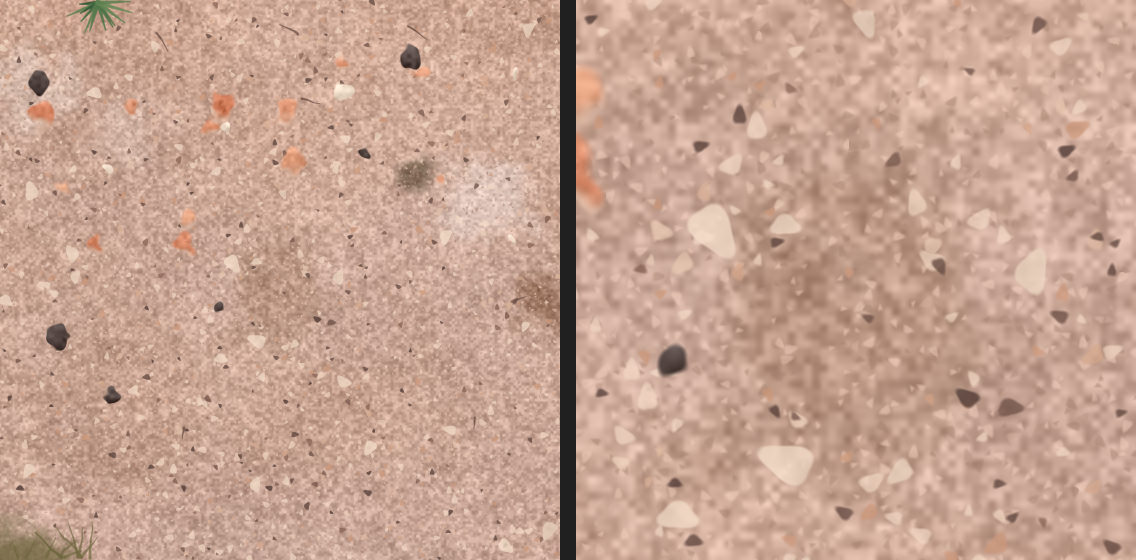
Left, the full canvas; right, a detail of the centre.
Write a Shadertoy shader that draws this texture.

```glsl
// Dry sandy ground: pinkish soil with fine grit, pale pebbles and dark specks,
// a few rusty and charcoal stones, chalky patches, twigs and two grass tufts.
// Soil is layered value noise; grains are jittered cells; stones are warped discs.

float hash(vec2 p) {
    return fract(sin(dot(p, vec2(127.1, 311.7))) * 43758.5453);
}

vec2 hash2(vec2 p) {
    return vec2(hash(p), hash(p + 41.3));
}

float noise(vec2 p) {
    vec2 i = floor(p), f = fract(p);
    f = f * f * (3.0 - 2.0 * f);
    return mix(mix(hash(i), hash(i + vec2(1, 0)), f.x),
               mix(hash(i + vec2(0, 1)), hash(i + vec2(1, 1)), f.x), f.y);
}

float fbm(vec2 p) {
    float sum = 0.0, amp = 0.5;
    for (int i = 0; i < 4; i++) {
        sum += amp * noise(p);
        p = p * 2.1 + 13.7;
        amp *= 0.5;
    }
    return sum / 0.9375;
}

float softEdge() {
    return max(0.0013, 0.8 / iResolution.y);
}

// Scattered oval grains: x is coverage, y a random tone per grain
vec2 grains(vec2 p, float count, float share, float seed) {
    vec2 g = p * count, cell = floor(g), best = vec2(0.0, 0.5);
    float soft = softEdge() * count;
    for (int y = -1; y <= 1; y++)
    for (int x = -1; x <= 1; x++) {
        vec2 id = cell + vec2(x, y), key = id + seed;
        if (hash(key + 7.7) > share) continue;
        vec2 d = g - id - 0.15 - 0.7 * hash2(key);
        float a = 6.283 * hash(key + 3.1), size = hash(key + 5.9);
        d = mat2(cos(a), sin(a), -sin(a), cos(a)) * d * vec2(0.85, 1.25);
        float wobble = 1.0 + 0.16 * sin(3.0 * atan(d.y, d.x + 1e-4) + a * 5.0);
        float radius = mix(0.16, 0.42, size * size);
        float cover = 1.0 - smoothstep(-soft, soft, length(d) * wobble - radius);
        if (cover > best.x) best = vec2(cover, hash(key + 9.3));
    }
    return best;
}

// Cloudy patch that fades out around a centre
float patchMask(vec2 p, vec2 centre, float radius) {
    float d = length(p - centre) / radius + 1.3 * (fbm(p * 22.0) - 0.5);
    return 1.0 - smoothstep(0.35, 1.15, d);
}

// Tapered stroke from a to b
float stroke(vec2 p, vec2 a, vec2 b, float width) {
    vec2 ab = b - a;
    float t = clamp(dot(p - a, ab) / dot(ab, ab), 0.0, 1.0);
    float d = length(p - a - ab * t) - width * (1.0 - 0.75 * t);
    return 1.0 - smoothstep(-softEdge(), softEdge(), d);
}

void mainImage(out vec4 fragColor, in vec2 fragCoord) {
    vec2 p = fragCoord / iResolution.xy;
    vec2 warp = vec2(noise(p * 55.0), noise(p * 55.0 + 31.0)) - 0.5;

    // Soil: broad stains, warmer toward the top, then fine grit
    vec3 color = vec3(0.795, 0.652, 0.585);
    color += 0.11 * (fbm(p * 5.0 + 3.0) - 0.5) + 0.10 * (fbm(p * 24.0) - 0.5);
    color += vec3(0.03, 0.0, -0.03) * (fbm(p * 4.0 + 20.0) - 0.5 + 0.6 * (p.y - 0.5));
    color = mix(color, vec3(0.90, 0.81, 0.77), 0.75 * patchMask(p, vec2(0.87, 0.64), 0.10));
    color = mix(color, vec3(0.88, 0.79, 0.74), 0.65 * patchMask(p, vec2(0.05, 0.84), 0.09));
    color = mix(color, vec3(0.87, 0.76, 0.71), 0.55 * patchMask(p, vec2(0.22, 0.76), 0.08));
    color = mix(color, vec3(0.54, 0.38, 0.29), 0.70 * patchMask(p, vec2(0.97, 0.46), 0.07));
    color = mix(color, vec3(0.65, 0.51, 0.42), 0.50 * patchMask(p, vec2(0.50, 0.46), 0.12));
    color = mix(color, vec3(0.42, 0.35, 0.27), 0.75 * patchMask(p, vec2(0.74, 0.69), 0.04));
    color += 0.17 * (noise(p * 210.0) - 0.5) + 0.12 * (noise(p * 105.0 + 9.0) - 0.5);

    // Grit, pebbles and dark specks
    vec2 g = grains(p, 125.0, 0.45, 0.0);
    color = mix(color, mix(vec3(0.65, 0.51, 0.44), vec3(0.95, 0.81, 0.74), smoothstep(0.2, 0.7, g.y)), 0.55 * g.x);
    g = grains(p, 62.0, 0.20, 50.0);
    color = mix(color, mix(vec3(0.80, 0.59, 0.47), vec3(0.95, 0.85, 0.77), smoothstep(0.1, 0.5, g.y)), 0.70 * g.x);
    g = grains(p, 68.0, 0.07, 90.0);
    color = mix(color, mix(vec3(0.30, 0.22, 0.20), vec3(0.57, 0.42, 0.36), g.y), 0.80 * g.x);
    g = grains(p, 27.0, 0.08, 130.0);
    color = mix(color, vec3(0.93, 0.84, 0.76) - 0.12 * g.y * warp.x, 0.80 * g.x);

    // Stones: rusty and peach ones in the upper part, then cream, then charcoal
    for (int i = 0; i < 24; i++) {
        vec2 key = vec2(float(i), 4.0), r = hash2(key);
        bool rusty = i < 13, cream = i >= 13 && i < 18;
        vec2 centre = vec2(0.06 + 0.88 * r.x, rusty ? 0.56 + 0.40 * r.y : 0.2 + 0.74 * r.y);
        float radius = (rusty ? 0.010 : 0.008) + 0.016 * pow(hash(key + 2.0), 2.0);
        vec2 d = (p - centre + 0.018 * warp) * vec2(1.15, 0.9);
        float blur = rusty ? 0.005 : 0.002;
        float cover = 1.0 - smoothstep(-blur, blur, length(d) - radius);
        vec3 rust = mix(vec3(0.79, 0.39, 0.24), vec3(0.92, 0.66, 0.51), hash(key + 6.0));
        rust = mix(rust, vec3(0.95, 0.80, 0.71), smoothstep(0.0, 0.9, -d.y / radius));
        vec3 stone = rusty ? rust : cream ? vec3(0.93, 0.86, 0.78) : vec3(0.27, 0.22, 0.21);
        stone += 0.16 * (noise(p * 130.0) - 0.5) + 0.10 * d.y / radius;
        color = mix(color, stone, cover * (rusty ? 0.80 : 0.92));
    }

    // Twigs
    for (int i = 0; i < 7; i++) {
        vec2 r = hash2(vec2(float(i), 17.0));
        float a = 6.283 * hash(vec2(float(i), 23.0));
        vec2 tip = r + (0.012 + 0.025 * r.y) * vec2(cos(a), sin(a));
        color = mix(color, vec3(0.39, 0.28, 0.24), 0.75 * stroke(p + 0.006 * warp, r, tip, 0.0022));
    }

    // Grass: a green tuft hanging from the top, olive blades at the lower left
    color = mix(color, vec3(0.42, 0.39, 0.24), 0.75 * patchMask(p, vec2(0.05, 0.0), 0.075));
    for (int i = 0; i < 12; i++) {
        float k = float(i), r = hash(vec2(k, 29.0)), s = hash(vec2(k, 37.0));
        float a = mix(3.0, 6.4, (k + r) / 12.0), b = mix(0.2, 2.4, r);
        vec2 crown = vec2(0.175, 0.995), root = vec2(0.02 + 0.15 * s, 0.005);
        vec3 green = mix(vec3(0.15, 0.31, 0.18), vec3(0.42, 0.55, 0.35), s);
        color = mix(color, green, 0.9 * stroke(p, crown, crown + (0.03 + 0.035 * s) * vec2(cos(a), sin(a)), 0.0042));
        color = mix(color, vec3(0.43, 0.40, 0.24), 0.7 * stroke(p + 0.005 * warp, root, root + (0.03 + 0.06 * r * s) * vec2(cos(b), sin(b)), 0.0026));
    }

    fragColor = vec4(clamp(color, 0.0, 1.0), 1.0);
}
```
